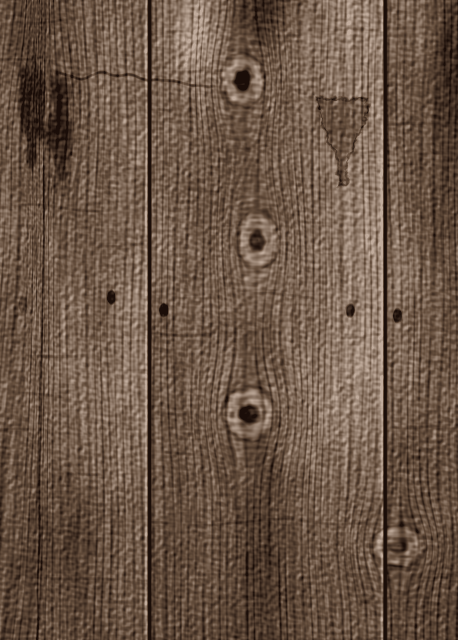
Give the GLSL for this texture, as a Shadertoy shader.

```glsl
const float ASPECT = 0.715;
const vec2 SEAMS = vec2(0.2335, 0.6015);
const vec3 DARK = vec3(0.10, 0.05, 0.03);
const vec3 BROWN = vec3(0.40, 0.31, 0.24);
const vec3 PALE = vec3(0.76, 0.68, 0.62);

// Knots: centre, core radii
const vec4 KNOTS[4] = vec4[4](
    vec4(0.378, 0.874, 0.015, 0.018), vec4(0.402, 0.625, 0.014, 0.020),
    vec4(0.389, 0.354, 0.018, 0.018), vec4(0.622, 0.147, 0.018, 0.014));
const float CORE_DEPTH[4] = float[4](0.65, 0.28, 0.50, 0.12);
const vec2 NAILS[5] = vec2[5](vec2(0.036, 0.523), vec2(0.174, 0.536),
    vec2(0.255, 0.516), vec2(0.547, 0.514), vec2(0.620, 0.507));

vec2 hashGradient(vec2 cell) {
    vec2 h = vec2(dot(cell, vec2(127.1, 311.7)), dot(cell, vec2(269.5, 183.3)));
    return 2.0 * fract(sin(h) * 43758.5) - 1.0;
}

float noise(vec2 p) {
    vec2 i = floor(p), f = fract(p);
    vec2 u = f * f * f * (f * (f * 6.0 - 15.0) + 10.0), e = vec2(1, 0);
    float low = mix(dot(hashGradient(i), f), dot(hashGradient(i + e), f - e), u.x);
    float high = mix(dot(hashGradient(i + e.yx), f - e.yx), dot(hashGradient(i + 1.0), f - 1.0), u.x);
    return mix(low, high, u.y);
}

float fbm(vec2 p) {
    return noise(p) + 0.5 * noise(p * 2.1 + 7.3) + 0.25 * noise(p * 4.3 + 19.1);
}

float stroke(float dist, float halfWidth, float px) {
    return 1.0 - smoothstep(halfWidth - px, halfWidth + px, abs(dist));
}

float glow(vec2 p, vec2 centre, vec2 radii) {
    vec2 q = (p - centre) / radii;
    return exp(-dot(q, q));
}

float blot(vec2 p, vec2 centre, vec2 radii, float ragged) {
    float r = length((p - centre) / radii) + ragged * fbm(p * vec2(70.0, 25.0));
    return 1.0 - smoothstep(0.7, 1.1, r);
}

// Across-grain coordinate, parted around each knot
float grainCoord(vec2 p, float plank) {
    float g = p.x + 0.010 * noise(vec2(p.x * 6.0 + plank * 9.0, p.y * 3.0));
    for (int i = 0; i < 4; i++) {
        vec4 k = KNOTS[i];
        g -= 0.75 * (p.x - k.x) * glow(p, k.xy, k.zw * vec2(3.2, 4.2));
    }
    g -= 0.6 * (p.x - 0.07) * glow(p, vec2(0.07, 0.82), vec2(0.05, 0.13));
    float slant = (1.0 - smoothstep(0.03, 0.09, p.x)) * 0.07;
    return g - slant * p.y;
}

// Growth lines, fibres and rough sawn relief
float grainTone(vec2 p, float g, float plank, float px) {
    float phase = g * 78.0 + 1.3 * noise(vec2(g * 24.0, p.y * 1.5)) + plank * 0.37;
    float wave = 0.5 + 0.5 * sin(6.2832 * phase);
    float strength = 0.65 + 0.7 * noise(vec2(g * 32.0, p.y * 4.0 + plank));
    float tone = strength * (0.08 - 0.32 * pow(wave, 4.0));
    tone += 0.22 * noise(vec2(g * 230.0, p.y * 9.0));
    tone += 0.16 * noise(vec2(g * 95.0, p.y * 22.0));
    vec2 rough = vec2(g * 150.0, p.y * 130.0 + g * 25.0);
    tone += 0.34 * (noise(rough) - noise(rough + vec2(0.35, -0.4)));
    tone += 0.10 * noise(p * vec2(45.0, 240.0));
    float saw = p.y * 17.0 + 0.35 * noise(p * vec2(8.0, 5.0)) + plank * 0.4;
    float sawLine = stroke(fract(saw) - 0.5, 0.035, px * 17.0);
    return tone - sawLine * 0.12 * smoothstep(-0.1, 0.3, noise(p * vec2(9.0, 14.0) + plank));
}

// Broad light, weathering and stains
float weather(vec2 p, float plank) {
    float tone = 0.56 + 0.16 * fbm(p * vec2(9.0, 3.5) + plank * 11.0);
    tone += 0.20 * glow(p, vec2(0.56, 0.62), vec2(0.09, 0.5));
    tone += 0.26 * glow(p, vec2(0.30, 0.95), vec2(0.05, 0.09));
    tone += 0.12 * glow(p, vec2(0.20, 0.45), vec2(0.05, 0.5));
    tone -= 0.30 * glow(p, vec2(0.41, 0.99), vec2(0.05, 0.06));
    tone -= 0.16 * glow(p, vec2(0.40, 0.46), vec2(0.04, 0.07));
    tone -= 0.14 * glow(p, vec2(0.41, 0.10), vec2(0.05, 0.20));
    tone -= 0.36 * glow(p, vec2(0.71, 0.90), vec2(0.035, 0.16));
    tone -= 0.16 * glow(p, vec2(0.06, 0.97), vec2(0.08, 0.14));
    return tone - 0.13 * smoothstep(0.45, 0.0, p.y) - 0.07 * step(1.5, plank);
}

float knotTone(vec2 p, vec4 knot, float depth) {
    vec2 q = (p - knot.xy) / knot.zw;
    float r = length(q) + 0.35 * noise(p * 75.0);
    float rings = sin(r * 8.0) * exp(-0.25 * r * r) * 0.10;
    float halo = 0.20 * exp(-3.0 * (r - 1.6) * (r - 1.6));
    float rim = 0.22 * exp(-30.0 * (r - 2.35) * (r - 2.35));
    float core = depth * (1.0 - smoothstep(0.55, 1.15, r));
    return rings + halo - rim - core + 0.3 * noise(p * 110.0) * exp(-0.3 * r * r);
}

// Tapered scar: darker inside with a ragged outline
float scarTone(vec2 p, float px) {
    float t = (p.y - 0.711) / 0.135;
    float halfWidth = 0.006 + 0.033 * smoothstep(0.15, 0.95, t);
    float d = max(abs(p.x - 0.535) - halfWidth, max(p.y - 0.846, 0.711 - p.y));
    d += 0.008 * fbm(p * 65.0);
    float inside = 1.0 - smoothstep(-px, px, d);
    return -0.20 * inside - 0.28 * stroke(d, 0.0018, px);
}

// Long split, sideways crack and dark bark pocket
float damageTone(vec2 p, float px) {
    float splitX = 0.058 + 0.016 * p.y + 0.005 * noise(vec2(2.0, p.y * 9.0));
    float split = stroke(p.x - splitX, 0.0014, px) * smoothstep(0.80, 0.70, p.y);
    float crackY = 0.882 - 0.14 * max(p.x - 0.20, 0.0) + 0.016 * noise(vec2(p.x * 28.0, 4.0));
    float span = smoothstep(0.08, 0.10, p.x) * smoothstep(0.36, 0.30, p.x);
    float crack = stroke(p.y - crackY, 0.002, px) * span;
    float bark = max(blot(p, vec2(0.050, 0.83), vec2(0.024, 0.085), 0.7),
                     blot(p, vec2(0.093, 0.80), vec2(0.020, 0.095), 0.7));
    return -0.42 * split - 0.32 * crack - 0.32 * bark;
}

void mainImage(out vec4 fragColor, in vec2 fragCoord) {
    vec2 p = fragCoord / iResolution.xy * vec2(ASPECT, 1.0);
    float px = 1.0 / iResolution.y;
    float plank = step(SEAMS.x, p.x) + step(SEAMS.y, p.x);
    float tone = weather(p, plank) + grainTone(p, grainCoord(p, plank), plank, px);
    for (int i = 0; i < 4; i++) tone += knotTone(p, KNOTS[i], CORE_DEPTH[i]);
    tone += scarTone(p, px) + damageTone(p, px);
    for (int i = 0; i < 5; i++)
        tone -= (i == 0 ? 0.2 : 0.6) * blot(p, NAILS[i], vec2(0.0075, 0.012), 0.4);

    // Plank gaps with a worn pale edge on their left
    for (int i = 0; i < 2; i++) {
        float d = p.x - SEAMS[i];
        tone += 0.32 * stroke(d + 0.005, 0.002, px) * (0.8 + noise(vec2(4.0, p.y * 30.0)));
        tone -= 0.12 * smoothstep(0.012, 0.0, d) * step(0.0, d);
        tone = mix(tone, 0.0, stroke(d, 0.0028, px));
    }
    tone = clamp(tone, 0.0, 1.0);
    vec3 wood = mix(mix(DARK, BROWN, min(tone * 2.0, 1.0)), PALE, max(tone * 2.0 - 1.0, 0.0));
    fragColor = vec4(wood, 1.0);
}
```
